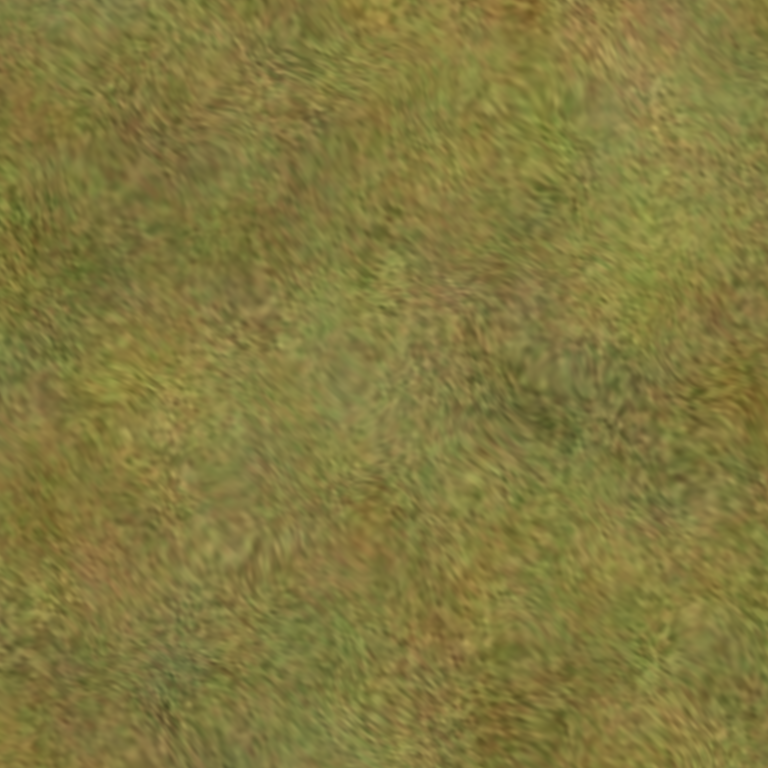
Write a Shadertoy shader that draws this texture.

```glsl
// Mottled olive meadow turf with soft, short, slanted grass grain.

const vec3 TURF_OLIVE = vec3(0.507, 0.469, 0.239);
const vec3 LIGHT_AXIS = vec3(1.0, 0.95, 0.62);   // shadow to sunlit blade
const vec3 DRY_AXIS   = vec3(1.0, -0.55, 0.15);  // green to dry brown
const vec3 STRAW_AXIS = vec3(0.25, 0.15, -1.0);  // grey to yellow

float hash(vec2 cell) {
    uvec2 q = uvec2(ivec2(cell)) * uvec2(1597334673u, 3812015801u);
    uint h = (q.x ^ q.y) * 1597334673u;
    h = (h ^ (h >> 15)) * 2246822519u;
    return float((h ^ (h >> 13)) >> 8) / 16777216.0;
}

// Smooth value noise, centred on zero
float noise(vec2 p) {
    vec2 cell = floor(p);
    vec2 f = p - cell;
    f = f * f * (3.0 - 2.0 * f);
    float low = mix(hash(cell), hash(cell + vec2(1, 0)), f.x);
    float high = mix(hash(cell + vec2(0, 1)), hash(cell + vec2(1, 1)), f.x);
    return mix(low, high, f.y) - 0.5;
}

vec2 rotate(vec2 p, float angle) {
    float c = cos(angle), s = sin(angle);
    return vec2(c * p.x + s * p.y, c * p.y - s * p.x);
}

// Layered noise; each octave is turned to hide the lattice
float clouds(vec2 p, int octaves, float gain) {
    float sum = 0.0, weight = 1.0, total = 0.0;
    for (int i = 0; i < octaves; i++) {
        sum += weight * noise(p);
        total += weight;
        weight *= gain;
        p = rotate(p, 0.65) * 2.03 + 17.3;
    }
    return sum / total;
}

// Short blades: noise stretched along the given direction
float blades(vec2 p, float angle, float across, float along) {
    return noise(rotate(p, angle) * vec2(along, across) + 41.7);
}

void mainImage(out vec4 fragColor, in vec2 fragCoord) {
    vec2 p = fragCoord / iResolution.y;

    // Bend the lie of the grass from place to place
    vec2 bend = vec2(clouds(p * 8.0 + 3.1, 2, 0.5), clouds(p * 8.0 + 59.4, 2, 0.5));
    vec2 lie = p + 0.05 * bend;

    // Fine grain, mostly falling to the lower right
    float grain = 0.48 * blades(lie, -0.75, 185.0, 92.0)
                + 0.32 * blades(lie + 2.3, -0.35, 160.0, 95.0)
                + 0.30 * blades(lie + 5.9, -1.25, 120.0, 75.0);
    grain *= 1.0 + 0.8 * noise(p * 14.0 + 23.0);

    // Broad light and dark patches
    float patches = clouds(p * 5.0 + 8.6, 5, 0.6);
    float light = 0.23 * patches + 0.24 * grain;

    // Drifts of dry and green growth, with a little colour in the grain
    float dry = 0.10 * clouds(p * 7.0 + 71.0, 4, 0.65)
              + 0.045 * blades(lie + 9.2, -0.8, 105.0, 65.0);
    float straw = 0.11 * clouds(p * 6.0 + 93.0, 5, 0.7);

    vec3 color = TURF_OLIVE + light * LIGHT_AXIS + dry * DRY_AXIS + straw * STRAW_AXIS;
    fragColor = vec4(clamp(color, 0.0, 1.0), 1.0);
}
```
